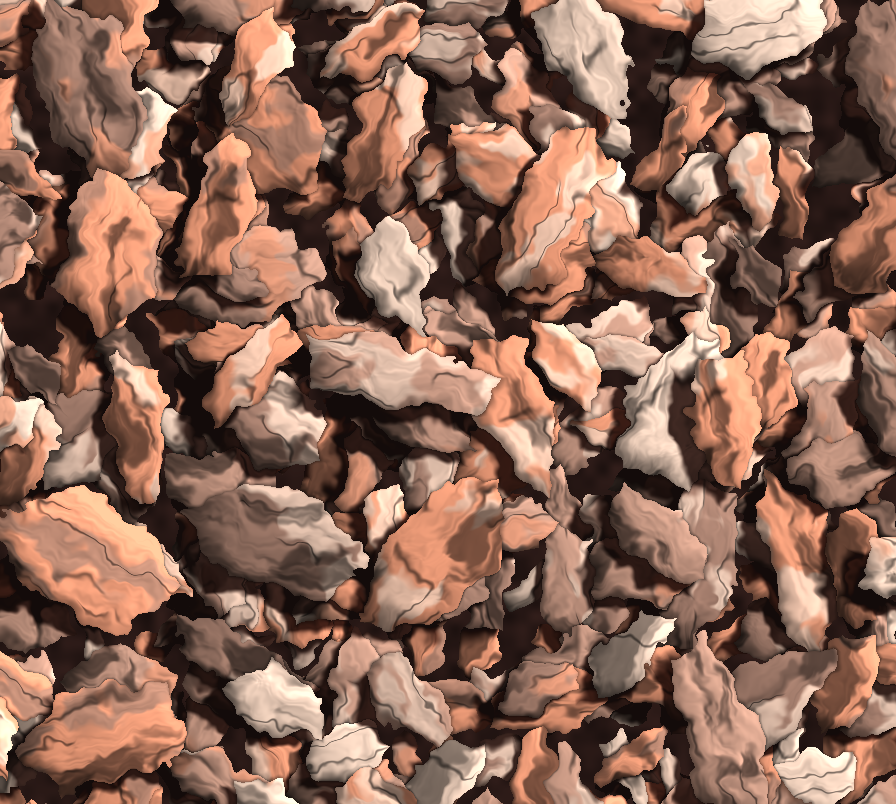
Write a WebGL 1 fragment shader that draws this texture.

```glsl
precision highp float;
uniform vec2 u_resolution;

float hash(vec2 p) {
  p = fract(p * vec2(0.1273, 0.1719) + 0.137);
  p += dot(p, p.yx + 27.31);
  return fract((p.x + p.y) * p.x * 17.93);
}

float noise(vec2 p) {
  vec2 i = floor(p), f = fract(p);
  f = f * f * (3.0 - 2.0 * f);
  return mix(mix(hash(i), hash(i + vec2(1, 0)), f.x),
             mix(hash(i + vec2(0, 1)), hash(i + vec2(1, 1)), f.x), f.y);
}

vec2 wobble(vec2 p) {
  return vec2(noise(p), noise(p + 31.7)) - 0.5;
}

// Six-sided splinter: edge distances at point u and at its shadow point v
vec2 chipDistances(vec2 u, vec2 v, float seed) {
  vec2 d = vec2(length(u), length(v)) - 1.12;
  float turn = 6.2832 * fract(seed * 37.0);
  vec2 side = vec2(cos(turn), sin(turn));
  for (int i = 0; i < 6; i++) {
    float reach = 0.70 + 0.30 * fract(seed * 23.0 + float(i * i) * 0.37);
    d = max(d, vec2(dot(u, side), dot(v, side)) - reach);
    side = mat2(0.42, 0.9075, -0.9075, 0.42) * side;
  }
  return d;
}

// Layered bark relief, stretched along the grain
float relief(vec2 q, float bend) {
  vec2 g = vec2(q.x * 11.0, q.y * 29.0) + bend;
  float sum = 0.0, amp = 0.5;
  for (int i = 0; i < 4; i++) {
    sum += amp * noise(g);
    g = g * 2.03 + 7.7;
    amp *= 0.5;
  }
  return sum;
}

vec3 barkColor(vec2 q, float seed) {
  vec3 orange = vec3(0.87, 0.57, 0.44);
  vec3 rosy = vec3(0.76, 0.58, 0.50);
  vec3 umber = vec3(0.59, 0.45, 0.39);
  vec3 pale = vec3(0.92, 0.80, 0.72);
  float kind = fract(seed * 41.0);
  vec3 base = kind < 0.36 ? orange : kind < 0.68 ? rosy : kind < 0.87 ? umber : pale;
  vec3 flake = fract(seed * 53.0) < 0.5 ? pale : kind < 0.5 ? umber : orange;
  vec2 g = q * vec2(15.0, 27.0) + seed * 90.0;
  float patches = 0.65 * noise(g) + 0.35 * noise(g * 2.7);
  base = mix(base, flake, 0.75 * smoothstep(0.54, 0.66, patches));
  return base * (0.9 + 0.2 * fract(seed * 67.0));
}

vec3 shadeChip(vec2 q, vec2 size, vec2 light, float seed, float d) {
  float shift = seed * 90.0;
  float bend = shift + 0.9 * noise(q * 14.0 + shift);
  float h = relief(q, bend);
  float slope = h - relief(q + light * 0.005, bend);
  float tilt = dot(q / size, light);
  float lit = 1.04 + 1.5 * slope + 0.16 * tilt;
  // Side turned away from the sun
  float rim = smoothstep(-0.35 * size.y, 0.0, d);
  lit -= 0.45 * rim * (1.0 - smoothstep(-0.7, 0.1, tilt));
  lit += 0.10 * rim * smoothstep(0.1, 0.7, tilt);
  // Cracks along the grain
  float crack = abs(noise(vec2(q.x * 13.0, q.y * 44.0) + shift) - 0.5);
  float broken = smoothstep(0.4, 0.65, noise(q * 30.0 + shift));
  lit *= 1.0 - 0.5 * broken * (1.0 - smoothstep(0.0, 0.09, crack));
  lit *= mix(0.5, 1.0, smoothstep(0.22, 0.36, h));
  return barkColor(q, seed) * clamp(lit, 0.2, 1.3);
}

void main() {
  vec2 p = gl_FragCoord.xy / u_resolution.y;
  float soft = 0.0015 + 0.5 / u_resolution.y;
  vec2 sun = vec2(0.78, 0.62);
  vec2 w = p + 0.020 * wobble(p * 38.0) + 0.007 * wobble(p * 110.0);

  // Search the heap downward for the first chip, gathering shadows
  vec3 shade = vec3(1.0);
  vec2 q = vec2(0.0), size = vec2(1.0), light = sun;
  float seed = 0.0, edge = 1.0;
  for (int layer = 0; layer < 9; layer++) {
    float n = 8.0 - float(layer);
    float grid = 0.08 + 0.03 * mod(n, 3.0) + 0.008 * n;
    vec2 g = w / grid + n * 5.37;
    vec2 corner = floor(g - 0.5);
    for (int j = 0; j < 4; j++) {
      float row = j < 2 ? 0.0 : 1.0;
      vec2 cell = corner + vec2(float(j) - 2.0 * row, row);
      seed = hash(cell + n * 17.0);
      if (fract(seed * 29.0) > 0.62) continue;
      vec2 jitter = 0.3 + 0.4 * fract(seed * vec2(71.0, 113.0));
      vec2 r = (g - cell - jitter) * grid;
      float len = grid * mix(0.42, 0.68, fract(seed * 11.0));
      if (length(r) > len * 1.4) continue;
      size = len * vec2(1.0, mix(0.36, 0.68, fract(seed * 13.0)));
      float turn = 6.2832 * fract(seed * 19.0);
      mat2 spin = mat2(cos(turn), -sin(turn), sin(turn), cos(turn));
      q = spin * r;
      light = spin * sun;
      vec2 v = (q + light * grid * 0.13) / size;
      vec2 d = chipDistances(q / size, v, seed) * size.y;
      edge = d.x;
      if (edge < 0.0) break;
      float shadow = 1.0 - smoothstep(-0.003, 0.005, d.y);
      shade *= mix(vec3(1.0), vec3(0.23, 0.17, 0.16), shadow);
      shade *= mix(0.5, 1.0, smoothstep(-soft, 2.0 * soft, edge));
    }
    if (edge < 0.0) break;
  }

  // Dark gaps, or the lit chip with a softened edge
  vec3 col = vec3(0.15, 0.09, 0.08) * (0.7 + 0.6 * noise(p * 60.0));
  if (edge < 0.0) {
    col = shadeChip(q, size, light, seed, edge) * shade;
    col *= mix(0.5, 1.0, smoothstep(-2.0 * soft, soft, -edge));
  }
  col = max(col, vec3(0.075, 0.045, 0.04));
  gl_FragColor = vec4(clamp(col, 0.0, 1.0), 1.0);
}
```
